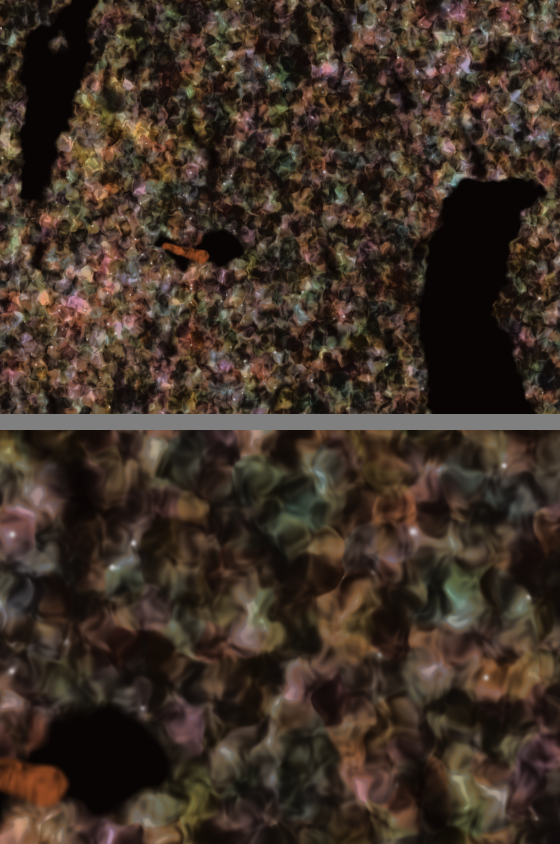
Top: the whole. Bottom: its middle third, enlarged.
This texture is drawn by a Shadertoy shader. Its source:

```glsl
const vec3 SHADOW = vec3(0.030, 0.015, 0.012);
const vec3 SOOT   = vec3(0.06, 0.04, 0.03);
const vec3 UMBER  = vec3(0.20, 0.15, 0.11);
const vec3 BROWN  = vec3(0.32, 0.26, 0.20);
const vec3 OCHRE  = vec3(0.44, 0.35, 0.25);
const vec3 TAUPE  = vec3(0.47, 0.42, 0.36);
const vec3 PALE   = vec3(0.74, 0.66, 0.56);
const vec3 RUST   = vec3(0.62, 0.31, 0.15);
const vec3 GLINT  = vec3(0.86, 0.86, 0.88);

vec3 hash3(vec2 p) {
    vec3 q = fract(p.xyx * vec3(0.1031, 0.1030, 0.0973));
    q += dot(q, q.yxz + 33.33);
    return fract((q.xxy + q.yzz) * q.zyx);
}

float cornerSlope(vec2 cell, vec2 offset, vec2 f) {
    return dot(hash3(cell + offset).xy * 2.0 - 1.0, f - offset);
}

float gradientNoise(vec2 p) {
    vec2 i = floor(p), f = p - i;
    vec2 u = f * f * f * (f * (f * 6.0 - 15.0) + 10.0);
    float low  = mix(cornerSlope(i, vec2(0, 0), f), cornerSlope(i, vec2(1, 0), f), u.x);
    float high = mix(cornerSlope(i, vec2(0, 1), f), cornerSlope(i, vec2(1, 1), f), u.x);
    return mix(low, high, u.y);
}

// Random triple per mineral grain, blended softly across grain borders
vec3 softGrains(vec2 p, float sharpness) {
    vec2 cell = floor(p);
    vec4 sum = vec4(0.0);
    for (int y = -1; y <= 1; y++)
    for (int x = -1; x <= 1; x++) {
        vec2 id = cell + vec2(x, y);
        vec2 d = id + hash3(id + 71.0).xy - p;
        sum += vec4(hash3(id + 13.0), 1.0) * exp(-sharpness * dot(d, d));
    }
    return sum.rgb / max(sum.a, 1e-8);
}

float taper(vec2 p, vec2 a, vec2 b, float ra, float rb) {
    vec2 ab = b - a;
    float h = clamp(dot(p - a, ab) / dot(ab, ab), 0.0, 1.0);
    return length(p - a - ab * h) - mix(ra, rb, h);
}

// Small steep pits on a jittered grid
float scatteredPits(vec2 p, float scale, float share) {
    vec2 cell = floor(p * scale);
    float d = 1.0;
    for (int y = -1; y <= 1; y++)
    for (int x = -1; x <= 1; x++) {
        vec2 id = cell + vec2(x, y);
        vec3 r = hash3(id + 5.0);
        if (r.z > share) continue;
        vec2 center = (id + r.xy) / scale;
        float angle = 1.5 + 1.6 * (r.x - 0.5);
        vec2 reach = vec2(cos(angle), sin(angle)) * mix(0.02, 0.05, r.y);
        d = min(d, taper(p, center - reach, center + reach, 0.021, 0.007));
    }
    return d;
}

float glints(vec2 p, float scale, float share) {
    vec2 cell = floor(p * scale);
    float light = 0.0;
    for (int y = -1; y <= 1; y++)
    for (int x = -1; x <= 1; x++) {
        vec2 id = cell + vec2(x, y);
        vec3 r = hash3(id + 151.0);
        vec2 d = p - (id + r.xy) / scale;
        float radius = mix(0.0015, 0.0032, r.y);
        light += step(r.z, share) * exp(-dot(d, d) / (radius * radius));
    }
    return min(light, 1.0);
}

float blob(vec2 p, vec2 center, float radius) {
    vec2 d = (p - center) / radius;
    return exp(-dot(d, d));
}

float span(float a, float b, float x) { return clamp((x - a) / (b - a), 0.0, 1.0); }

vec3 stoneRamp(float q) {
    vec3 c = mix(SOOT, UMBER, span(0.0, 0.30, q));
    c = mix(c, BROWN, span(0.30, 0.61, q));
    c = mix(c, OCHRE, span(0.61, 0.82, q));
    c = mix(c, TAUPE, span(0.82, 0.93, q));
    return mix(c, PALE, span(0.93, 1.0, q));
}

void mainImage(out vec4 fragColor, in vec2 fragCoord) {
    vec2 p = fragCoord / iResolution.y;
    vec2 wobble = vec2(gradientNoise(p * 14.0), gradientNoise(p * 14.0 + 40.0));
    vec2 ragged = vec2(gradientNoise(p * 45.0 + 9.0), gradientNoise(p * 45.0 + 70.0));
    vec2 g = (p + 0.012 * ragged) * vec2(1.0, 0.85);
    vec3 grain = softGrains(g * 44.0, 14.0);

    // Tone: broad light, then coarse to fine relief
    float lowerLeft = blob(p, vec2(0.22, 0.25), 0.35);
    float upperRight = blob(p, vec2(1.20, 0.85), 0.35);
    float slab = blob(p, vec2(0.27, 0.66), 0.17);
    float tone = 0.7 * lowerLeft + 0.5 * upperRight + 0.45 * slab
               - 0.4 * blob(p, vec2(0.65, 0.60), 0.3) - 0.2;
    tone += 1.6 * gradientNoise(g * 6.0) + 2.4 * gradientNoise(g * 16.0 + 20.0);
    tone += 2.8 * gradientNoise(g * 36.0 + 31.0) + 2.2 * gradientNoise(g * 75.0 + 3.0);
    tone += 1.2 * gradientNoise(g * 150.0) + 1.5 * (grain.x - 0.5);
    vec3 color = stoneRamp(1.0 / (1.0 + exp(-1.7 * tone)));

    // Mineral tints: warm, rosy and grey-green
    float warmth = 0.8 * (grain.y - 0.5) + 1.2 * wobble.x + 0.35 * slab - 0.15 * upperRight;
    float rose = 0.8 * (grain.z - 0.5) + 1.2 * wobble.y + 0.25 * (lowerLeft + upperRight);
    color *= 1.0 + warmth * vec3(0.22, 0.02, -0.40) + rose * vec3(0.20, -0.14, 0.06);
    float sparkle = glints(p, 46.0, 0.05 + 0.10 * (upperRight + lowerLeft));
    color = mix(color, GLINT, 0.8 * sparkle * span(-0.8, 0.8, tone));

    // Cast shadows with ragged outlines
    vec2 s = p + 0.030 * wobble + 0.014 * ragged;
    float left = min(taper(s, vec2(0.14, 0.87), vec2(0.075, 0.54), 0.08, 0.03),
                     taper(s, vec2(0.14, 0.87), vec2(0.20, 0.99), 0.07, 0.03));
    left = max(left, 0.022 - length(s - vec2(0.14, 0.895)));
    float right = min(taper(s, vec2(1.16, 0.47), vec2(1.10, 0.25), 0.10, 0.095),
                      taper(s, vec2(1.10, 0.25), vec2(1.17, -0.02), 0.095, 0.128));
    right = min(right, taper(s, vec2(1.16, 0.50), vec2(1.30, 0.54), 0.065, 0.02));
    float chip = min(taper(s, vec2(0.385, 0.415), vec2(0.44, 0.375), 0.015, 0.025),
                     taper(s, vec2(0.51, 0.40), vec2(0.57, 0.40), 0.035, 0.028));
    float pits = scatteredPits(s, 6.0, 0.35);
    float deep = 1.0 - smoothstep(-0.008, 0.008, min(left, min(right, chip)));
    float shallow = 0.85 * (1.0 - smoothstep(-0.014, 0.012, pits));
    color = mix(color, SHADOW, max(deep, shallow));

    // Rusty splinter
    float splinter = taper(p + 0.006 * ragged, vec2(0.40, 0.405), vec2(0.49, 0.38), 0.008, 0.015);
    vec3 rust = RUST * (0.85 + 0.25 * tone);
    color = mix(color, rust, 1.0 - smoothstep(-0.004, 0.004, splinter));

    fragColor = vec4(clamp(color, 0.0, 1.0), 1.0);
}
```
